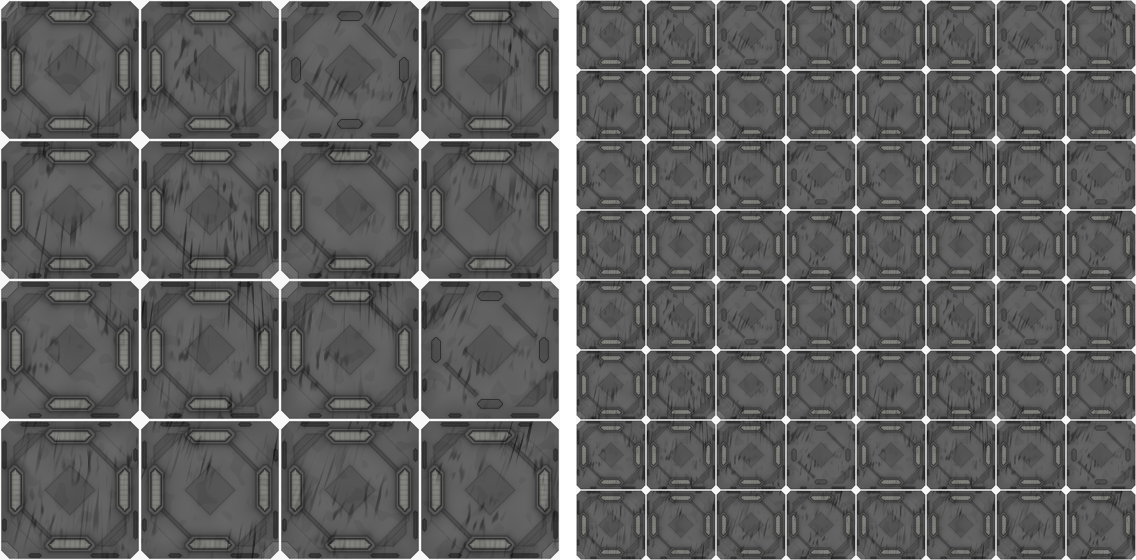
Left: one tile. Right: repeated 2 by 2.
Give the GLSL for this pattern, as a Shadertoy shader.

```glsl
// Worn grey metal deck plates with ribbed lamps, grooves and white gaps, four by four.

const float TILES = 4.0;
const vec3 GAP_COLOR = vec3(0.97);
const vec3 STEEL = vec3(0.385);
const vec3 BRACKET = vec3(0.425);
const vec3 GLASS = vec3(0.505, 0.505, 0.49);
const float DIAG = 0.7071;

vec2 hash2(vec2 p) {
    vec3 h = fract(p.xyx * vec3(0.1031, 0.1030, 0.0973));
    h += dot(h, h.yzx + 33.33);
    return fract((h.xx + h.yz) * h.zy);
}

float gradientDot(vec2 corner, vec2 offset) {
    float angle = 6.2832 * hash2(corner).x;
    return dot(vec2(cos(angle), sin(angle)), offset);
}

float gradientNoise(vec2 p) {
    vec2 i = floor(p), f = fract(p);
    vec2 u = f * f * f * (f * (f * 6.0 - 15.0) + 10.0);
    vec2 e = vec2(0.0, 1.0);
    return mix(mix(gradientDot(i, f), gradientDot(i + e.yx, f - e.yx), u.x),
               mix(gradientDot(i + e, f - e), gradientDot(i + 1.0, f - 1.0), u.x), u.y);
}

float chamferedBox(vec2 p, vec2 halfSize, float cut) {
    vec2 b = abs(p) - halfSize;
    return max(max(b.x, b.y), (b.x + b.y + cut) * DIAG);
}

float fill(float d, float px) { return clamp(0.5 - d / px, 0.0, 1.0); }

float outline(float d, float width, float px) { return fill(abs(d) - width, px); }

// Recessed shape: flat tone inside, dark rim, soft shade around it
vec3 inset(vec3 col, float d, float tone, float rim, float px) {
    col *= 1.0 - 0.12 * exp(-max(d, 0.0) * 70.0);
    col = mix(col, col * tone, fill(d, px));
    return mix(col, col * rim, outline(d, 0.003, px));
}

// Wear differs per plate; the white gaps separate its edges
float wear(vec2 p, vec2 cell) {
    vec2 rnd = hash2(cell + 7.0), seed = floor(hash2(cell + 19.0) * 90.0) + 11.0;
    float angle = mix(0.05, 0.45, rnd.x);
    vec2 r = mat2(cos(angle), sin(angle), -sin(angle), cos(angle)) * p;
    r.x += 0.3 * r.x * r.y;
    float patches = smoothstep(-0.05, 0.35, gradientNoise(p * 2.3 + seed));
    float streaks = smoothstep(0.08, 0.5, gradientNoise(r * vec2(42.0, 3.0) + seed.yx));
    float scuffArea = smoothstep(0.0, 0.4, gradientNoise(p * 3.0 + seed.yx + 40.0));
    float scuffs = smoothstep(0.05, 0.45, gradientNoise(r.yx * vec2(30.0, 9.0).yx + seed + 60.0));
    float blots = smoothstep(0.2, 0.28, gradientNoise(p * 8.0 + seed + 25.0));
    float haze = gradientNoise(p * 5.0 + seed + 80.0);
    return 1.0 - 0.55 * streaks * patches * mix(0.35, 1.0, rnd.y)
               - 0.38 * scuffs * scuffArea - 0.06 * blots + 0.07 * haze;
}

// Ribbed glass in a bevelled housing
vec3 lamp(vec3 col, vec2 p, float px) {
    float cut = p.y < 0.0 ? 0.055 : 0.035;
    float housing = chamferedBox(p, vec2(0.18, 0.056), cut);
    float glass = chamferedBox(p, vec2(0.152, 0.037), cut * 0.8);
    col *= 1.0 - 0.3 * exp(-max(housing, 0.0) * 40.0);
    col = mix(col, vec3(0.34), fill(housing, px));
    col = mix(col, vec3(0.22), outline(housing, 0.004, px));
    float rib = abs(fract(p.x / 0.036) - 0.5);
    vec3 lit = GLASS * mix(0.75, 1.0, smoothstep(0.0, 0.024, -glass));
    lit *= 1.0 - 0.13 * smoothstep(0.3, 0.5, rib);
    col = mix(col, lit, fill(glass, px));
    return mix(col, vec3(0.18), outline(glass, 0.005, px));
}

vec3 plate(vec2 p, vec2 cell, float px) {
    bool plain = cell == vec2(2.0, 3.0) || cell == vec2(3.0, 1.0);
    vec2 a = abs(p), side = a.x > a.y ? a.yx : a;
    bool mainCorner = p.x * p.y > 0.0;
    vec3 col = STEEL * (1.0 - 0.1 * smoothstep(0.3, 0.49, side.y));

    // Centre diamond and corner details
    col = inset(col, (a.x + a.y - 0.177) * DIAG, 0.97, 0.82, px);
    if (!plain) col *= 1.0 - 0.16 * outline(chamferedBox(p, vec2(0.42), 0.2), 0.003, px);
    float across = abs(p.x + p.y), along = abs(p.x - p.y);
    float bar = max(abs(across - (plain ? 0.42 : 0.48)) * DIAG - 0.013, along * DIAG - 0.16);
    float panel = max(max(0.59 - along, along - 0.71) * DIAG, side.y - 0.4);
    col = inset(col, bar, 0.88, 0.75, px);
    col = inset(col, panel, 0.95, 0.8, px);

    // Edge notches: short and long by quadrant
    vec2 notchSize = vec2(mainCorner ? 0.045 : 0.1, 0.012);
    col = inset(col, chamferedBox(side - vec2(0.25, 0.468), notchSize, 0.012), 0.72, 0.55, px);

    vec2 lampPos = side - vec2(0.0, 0.385);
    if (plain) col = inset(col, chamferedBox(lampPos, vec2(0.088, 0.031), 0.025), 0.93, 0.5, px);
    else col = lamp(col, lampPos, px);
    return col;
}

void mainImage(out vec4 fragColor, in vec2 fragCoord) {
    vec2 grid = fragCoord / iResolution.xy * TILES;
    float px = TILES / iResolution.y;
    vec2 cell = mod(floor(grid), TILES), p = fract(grid) - 0.5;
    vec3 col = plate(p, cell, px);

    // Octagonal brackets on every second crossing
    vec2 crossing = floor(grid + 0.5);
    float bracket = chamferedBox(grid - crossing, vec2(0.129), 0.076);
    if (mod(crossing, 2.0) == vec2(0.0)) {
        col = mix(col, BRACKET, fill(bracket, px));
        col *= 1.0 - 0.3 * outline(bracket, 0.003, px);
    }

    // Worn plate with shaded rim over the white gap
    float edge = chamferedBox(p, vec2(0.491), 0.058);
    col *= wear(p, cell) * (1.0 - 0.15 * smoothstep(-0.015, 0.0, edge));
    fragColor = vec4(mix(GAP_COLOR, col, fill(edge, px)), 1.0);
}
```
